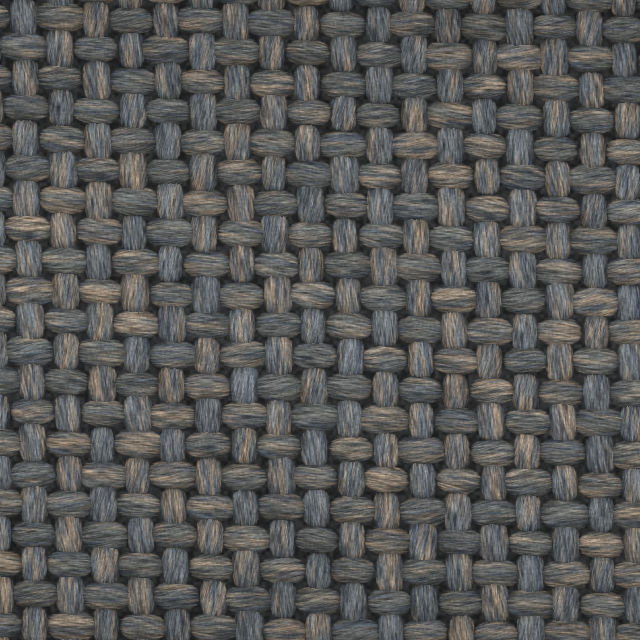
A Shadertoy shader for this texture:

```glsl
// Plain-weave upholstery cloth: slate and tan yarns crossing over and under.

float hash(vec2 p) {
    vec3 q = fract(vec3(p.xyx) * 0.1031);
    q += dot(q, q.yzx + 33.33);
    return fract((q.x + q.y) * q.z);
}

float noise(vec2 p) {
    vec2 i = floor(p), f = fract(p);
    f = f * f * (3.0 - 2.0 * f);
    return mix(mix(hash(i), hash(i + vec2(1, 0)), f.x),
               mix(hash(i + vec2(0, 1)), hash(i + vec2(1, 1)), f.x), f.y);
}

// One visible yarn float: rgb is its colour, a its height (negative outside).
vec4 yarnFloat(vec2 offset, vec2 id, bool weft) {
    float seed = hash(id + 71.0) * 90.0;
    offset += 0.004 * (vec2(hash(id + 11.0), hash(id + 23.0)) - 0.5);

    // x runs along the yarn, y across it
    vec2 q = weft ? offset / vec2(0.0375, 0.0232) : offset.yx / vec2(0.0315, 0.0222);
    q *= 0.93 + 0.14 * hash(id + 37.0);
    float taper = 1.0 - (weft ? 0.24 : 0.05) * q.x * q.x;
    float across = q.y / taper;
    float fuzz = 0.30 * (noise(vec2(q.x * 5.0 + seed, q.y * 9.0 + seed)) - 0.5);
    float height = 1.0 - pow(abs(q.x), 4.0) - pow(abs(across), 3.0) + fuzz;

    // Twisted fibres: broad colour strands and fine crossing streaks
    float lane = across + q.x * (hash(id + 53.0) - 0.5) * 0.5;
    float strand = noise(vec2(q.x * 0.8 + seed, lane * 2.8 + seed));
    float cross1 = noise(vec2(q.x * 1.8 + seed, (lane + 0.15 * q.x) * 9.0 + 40.0));
    float cross2 = noise(vec2(q.x * 2.4 + seed, (lane - 0.20 * q.x) * 15.0 + 80.0));
    float streak = 0.5 * cross1 + 0.5 * cross2;

    // Mixed dye: slate base, tan strands, a few deep blue ones
    float tanMix = smoothstep(0.45, 1.1, strand * 0.7 + hash(id + 97.0) * 0.35 + 0.2 * cross1);
    vec3 slate = weft ? vec3(0.340, 0.350, 0.345) : vec3(0.365, 0.385, 0.400);
    vec3 color = mix(slate, vec3(0.490, 0.440, 0.385), tanMix);
    color = mix(color, vec3(0.24, 0.27, 0.32),
                0.55 * smoothstep(0.55, 0.9, noise(vec2(q.x + seed, lane * 4.5 + 17.0))));

    // Rounded shading, lit slightly from above
    float shade = 0.40 + 0.68 * sqrt(clamp(height, 0.0, 1.0));
    shade *= 1.0 + (weft ? 0.14 * q.y : 0.07 * q.x);
    shade *= 0.58 + 0.84 * streak;
    shade *= 0.95 + 0.10 * hash(id + 5.0);
    return vec4(color * shade, height);
}

void mainImage(out vec4 fragColor, in vec2 fragCoord) {
    vec2 uv = fragCoord / iResolution.xy;
    vec2 pitch = vec2(0.0553, 0.0475);

    // Slightly rotated, gently wavering thread grid; rows count downward
    vec2 p = vec2(uv.x - 0.039, 0.831 - uv.y);
    vec2 cloth = p - vec2(0.022 * p.y, 0.020 * p.x);
    cloth += 0.004 * (vec2(noise(uv * 4.0 + 7.0), noise(uv * 4.0 + 31.0)) - 0.5);
    vec2 cell = floor(cloth / pitch + 0.5);

    // The highest float covers each point
    vec4 top = vec4(0.0, 0.0, 0.0, -9.0);
    for (int j = -1; j <= 1; j++)
    for (int i = -1; i <= 1; i++) {
        vec2 id = cell + vec2(i, j);
        bool weft = mod(id.x + id.y, 2.0) < 0.5;
        vec2 offset = (cloth - id * pitch) * vec2(1, -1);
        vec4 yarn = yarnFloat(offset, id + 50.0, weft);
        if (yarn.a > top.a) top = yarn;
    }

    // Shadowed fibrous gaps between the yarns
    vec3 gap = vec3(0.155, 0.157, 0.160) * (0.65 + 0.7 * noise(uv * 170.0));
    vec3 color = mix(gap, top.rgb, smoothstep(-0.15, 0.40, top.a));

    // Fine lint over everything
    color *= 0.90 + 0.20 * noise(uv * 330.0);

    // Soft falloff toward the upper and lower edges
    color *= 1.06 - 0.5 * pow(abs(uv.y - 0.5), 2.0);
    fragColor = vec4(color, 1.0);
}
```
